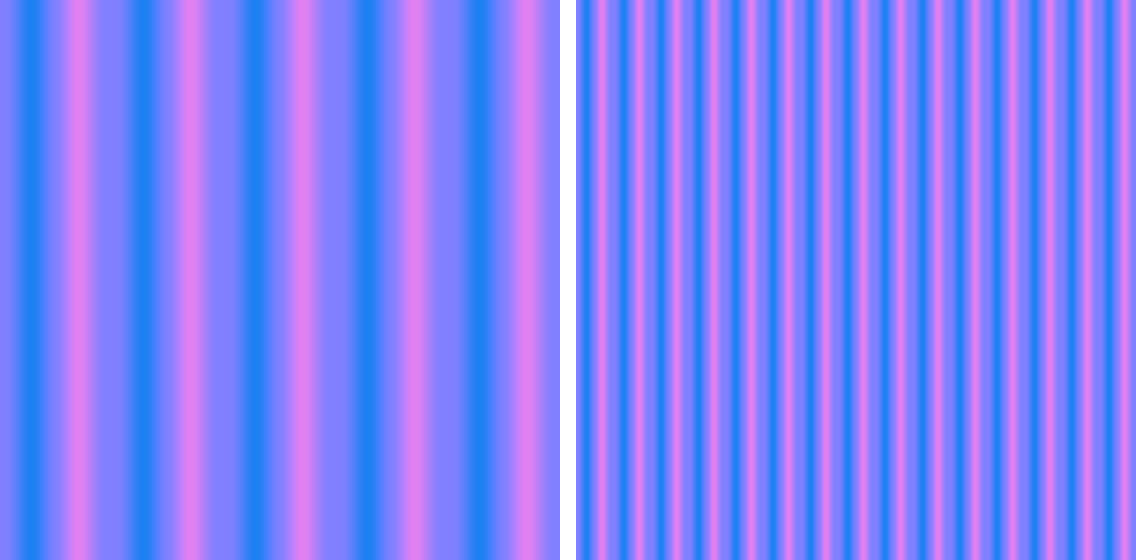
Left, the tile; right, the same tile 3 across and 3 down.
A Shadertoy shader for this texture map:

```glsl
// Tangent-space normal map of a corrugated sheet with upright ridges.
// Each ridge has a narrow crest, steep flanks and a wide flat valley; the
// lean is a formula of the distance to the crest, mirrored left and right.

const float RIDGES      = 5.0;    // whole number, so the map tiles
const float CREST       = 0.495;  // crest position within one repeat
const float STEEPEST    = 0.20;   // distance from crest to steepest point
const float VALLEY      = 0.455;  // distance where the flat valley begins
const float MAX_LEAN    = 0.78;   // strongest sideways lean of the normal
const float CREST_ROUND = 0.70;   // 0 = straight ramp, 1 = eased ramp
const float DIP_START   = 0.115;  // blue starts to fall on the crest side
const float DIP_FULL    = 0.17;   // blue is lowest from here
const float DIP_DEPTH   = 0.052;  // loss of blue on the steep flanks

// Strength of the lean, from 0 at the crest through 1 and back to 0.
float flankLean(float d) {
    float ramp = clamp(d / STEEPEST, 0.0, 1.0);
    float rise = mix(ramp, smoothstep(0.0, 1.0, ramp), CREST_ROUND);
    float fall = 1.0 - smoothstep(STEEPEST, VALLEY, d);
    return rise * fall;
}

// Loss of blue: quick onset below the crest, slow recovery to the valley.
float flankDip(float d) {
    return smoothstep(DIP_START, DIP_FULL, d)
         * (1.0 - smoothstep(STEEPEST, VALLEY, d));
}

void mainImage(out vec4 fragColor, in vec2 fragCoord) {
    vec2 uv = fragCoord / iResolution.xy;

    // Signed distance to the nearest crest, in repeats: -0.5 to 0.5
    float side = fract(uv.x * RIDGES - CREST + 0.5) - 0.5;
    float d = abs(side);

    // Encode the normal; the ridges never lean up or down
    float lean = sign(side) * MAX_LEAN * flankLean(d);
    float blue = 1.0 - DIP_DEPTH * flankDip(d);
    fragColor = vec4(0.5 + 0.5 * lean, 0.5, blue, 1.0);
}
```
